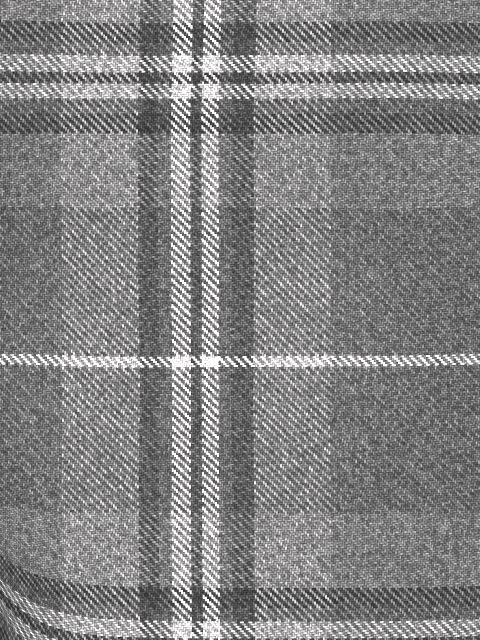
A Shadertoy shader for this texture:

```glsl
// Grey tartan in a 2/2 twill: one mirrored sett colours both warp and weft.
// Each visible thread float is rounded, heathered and shaded on its own;
// a soft fold, slight waviness and broad light vary the repeats.
// Lengths are fractions of the canvas height.

const float PITCH = 0.0034;               // width of one thread
const float PERIOD = 0.885;               // one full mirrored sett
const vec2 PAIR_CENTRE = vec2(0.3066, 0.880);
const float WARP_STRETCH = 1.04;          // sett is a little wider across
const float GAP_END = 0.008;              // band edges out from the pair centre
const float PALE_END = 0.035;
const float INNER_END = 0.056;
const float DARK_END = 0.087;
const float SLATE_END = 0.203;
const float LINE_HALF = 0.0085;           // thin white line at the far mirror

const float GROUND_TONE = 0.49;
const float SLATE_TONE = 0.63;
const float DARK_TONE = 0.33;
const float INNER_TONE = 0.44;
const float PALE_TONE = 0.98;
const float LINE_TONE = 1.25;
const vec3 TINT = vec3(1.005, 0.995, 1.003);

const float HEATHER = 0.42;               // tone spread between floats
const float FIBRE = 0.24;                 // fine fuzz inside a float
const float FOLD_LIFT = 0.085;
const int SAMPLES = 3;                    // antialiasing grid per side

float hash(vec2 p) {
    return fract(sin(dot(p, vec2(127.1, 311.7))) * 43758.5453);
}

float noise(vec2 p) {
    vec2 i = floor(p), f = fract(p);
    f = f * f * (3.0 - 2.0 * f);
    return mix(mix(hash(i), hash(i + vec2(1, 0)), f.x),
               mix(hash(i + vec2(0, 1)), hash(i + vec2(1, 1)), f.x), f.y);
}

// Yarn tone at a signed distance from the centre of the pale pair
float sett(float s) {
    float d = abs(mod(s + 0.5 * PERIOD, PERIOD) - 0.5 * PERIOD);
    if (d < GAP_END) return DARK_TONE;
    if (d < PALE_END) return PALE_TONE;
    if (d < INNER_END) return INNER_TONE;
    if (d < DARK_END) return DARK_TONE;
    if (d < SLATE_END) return SLATE_TONE;
    return d > 0.5 * PERIOD - LINE_HALF ? LINE_TONE : GROUND_TONE;
}

// Bends the cloth: gentle waves and a fold in the lower left corner
vec2 drape(vec2 p) {
    vec2 wave = vec2(noise(p * 5.0), noise(p * 5.0 + 31.0)) - 0.5;
    float fold = exp(-p.x / 0.05) * (1.0 - smoothstep(0.02, 0.28, p.y));
    return p + 0.006 * wave - vec2(0.0, FOLD_LIFT * fold);
}

float weave(vec2 p) {
    vec2 q = drape(p) / PITCH;
    vec2 cell = floor(q);
    float diagonal = cell.x + cell.y;
    bool warpOnTop = mod(diagonal, 4.0) < 2.0;
    float group = floor(diagonal / 4.0);

    // Position across and along the float, both from -1 to 1
    vec2 local = warpOnTop
        ? vec2(fract(q.x) * 2.0 - 1.0, mod(cell.x + q.y, 4.0) - 1.0)
        : vec2(fract(q.y) * 2.0 - 1.0, mod(cell.y + q.x, 4.0) - 3.0);
    vec2 id = warpOnTop ? vec2(cell.x, group) : vec2(group + 517.0, cell.y);

    vec2 thread = (cell + 0.5) * PITCH - PAIR_CENTRE;
    float tone = warpOnTop ? sett(thread.x / WARP_STRETCH) * 1.1
                           : sett(thread.y) * 0.92;

    // Rounded yarn, heathered floats and loose fibres
    float relief = (1.08 - 0.42 * local.x * local.x)
                 * (1.05 - 0.35 * local.y * local.y);
    float heather = 1.0 + HEATHER * (hash(id) - 0.5);
    float fibre = 1.0 + FIBRE * 2.0 * (noise(q * 1.7) - 0.5);
    return tone * relief * heather * fibre;
}

// Broad light over the hanging cloth
float lighting(vec2 p) {
    float glow = exp(-8.0 * dot(p - vec2(0.24, 0.42), p - vec2(0.24, 0.42)));
    float top = smoothstep(0.65, 1.0, p.y);
    float leftShade = exp(-p.x / 0.06) * (1.0 - top);
    float foldShade = exp(-90.0 * length(p - vec2(0.0, 0.06)) * 0.35);
    return 1.0 + 0.13 * glow + 0.07 * top - 0.13 * leftShade
         - 0.15 * foldShade + 0.10 * (noise(p * 4.0 + 9.0) - 0.5);
}

void mainImage(out vec4 fragColor, in vec2 fragCoord) {
    float tone = 0.0;
    for (int j = 0; j < SAMPLES; j++)
        for (int i = 0; i < SAMPLES; i++) {
            vec2 offset = (vec2(i, j) + 0.5) / float(SAMPLES) - 0.5;
            tone += weave((fragCoord + offset) / iResolution.y);
        }
    tone /= float(SAMPLES * SAMPLES);
    tone *= lighting(fragCoord / iResolution.y);
    fragColor = vec4(clamp(tone * TINT, 0.0, 1.0), 1.0);
}
```
